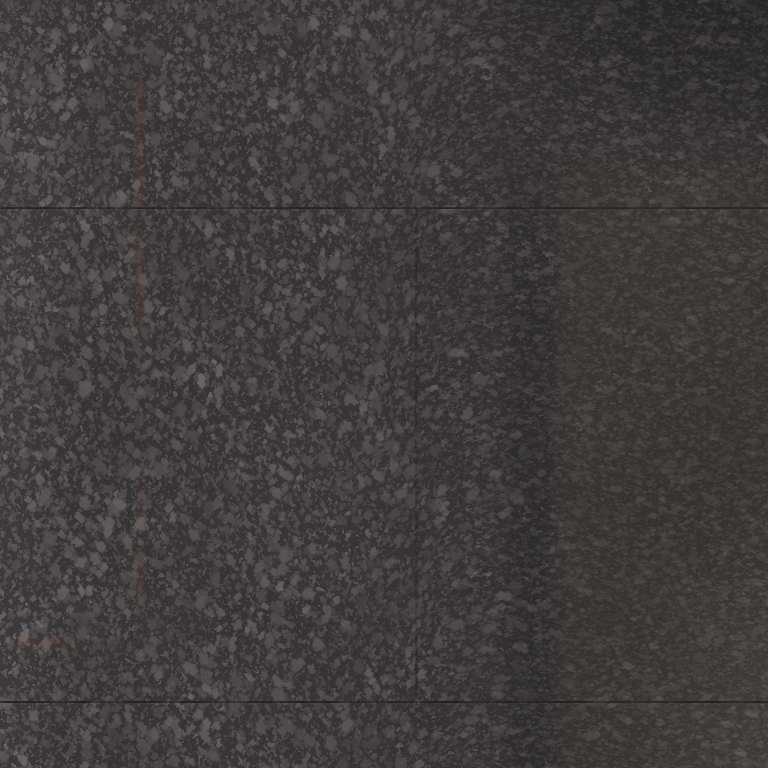
Reproduce this texture procedurally as a three.js fragment shader.

```glsl
varying vec2 vUv;

vec2 hash2(vec2 p) {
  vec3 q = fract(vec3(p.xyx) * vec3(0.1031, 0.1030, 0.0973));
  q += dot(q, q.yzx + 33.33);
  return fract((q.xx + q.yz) * q.zy);
}

float line(float d, float halfWidth, float blur) {
  return 1.0 - smoothstep(halfWidth, halfWidth + blur, abs(d));
}

float span(float x, float from, float to, float blur) {
  return smoothstep(from - blur, from + blur, x) * (1.0 - smoothstep(to - blur, to + blur, x));
}

// Slow patches from layered sines, about -1 to 1
float patches(vec2 p) {
  return (sin(p.x * 23.0 + 2.0 * sin(p.y * 17.0)) + sin(p.y * 29.0 + 2.0 * sin(p.x * 19.0 + 1.0))
    + sin(dot(p, vec2(47.0, 39.0)) + 1.5 * sin(p.y * 53.0))) / 3.0;
}

// One mineral chip per cell: steep on the left, flattened on the right
float chips(vec2 uv, float count, float seed) {
  vec2 p = uv * count;
  vec2 home = floor(p);
  float cover = 0.0;
  for (int j = -1; j <= 1; j++) {
    for (int i = -1; i <= 1; i++) {
      vec2 cell = home + vec2(float(i), float(j));
      vec2 place = hash2(cell + seed);
      vec2 kind = hash2(cell + seed + 71.7);
      vec2 d = p - cell - place;
      float flatness = smoothstep(0.42, 0.68, cell.x / count);
      float angle = mix(1.75 + (kind.x - 0.5) * 2.0, (kind.x - 0.5) * 0.7, flatness);
      float c = cos(angle);
      float s = sin(angle);
      d = vec2(c * d.x + s * d.y, c * d.y - s * d.x);
      float size = mix(0.2, 0.68, kind.y * kind.y);
      float slim = mix(0.45, 0.8, fract(kind.x * 7.0 + kind.y * 3.0));
      float r = length(d / vec2(size, size * slim * mix(1.0, 0.8, flatness)));
      float tone = mix(0.4, 1.0, fract(place.x * 5.0 + kind.y * 11.0));
      cover = max(cover, tone * (1.0 - smoothstep(0.6, 1.12, r)));
    }
  }
  return cover;
}

void main() {
  vec2 uv = vUv;

  // Ragged chip outlines
  vec2 warped = uv + 0.0011 * vec2(sin(uv.y * 610.0 + 3.0 * sin(uv.x * 240.0)),
    sin(uv.x * 570.0 + 3.0 * sin(uv.y * 270.0)));

  // Three sizes of chip, thinned and thickened in clusters
  float cluster = 0.85 + 0.25 * patches(uv);
  float chip = chips(warped, 54.0, 3.0) * cluster;
  chip = max(chip, 0.85 * chips(warped, 88.0, 19.0) * cluster);
  chip = max(chip, 0.62 * chips(warped, 145.0, 43.0));

  // Brown panel on the right, fading out towards the top
  float panel = smoothstep(0.712, 0.738, uv.x) * (1.0 - smoothstep(0.72, 0.88, uv.y));
  float rightSide = smoothstep(0.35, 0.68, uv.x);
  vec3 ground = mix(vec3(0.213, 0.205, 0.212), vec3(0.227, 0.216, 0.207), panel);
  vec3 flake = mix(vec3(0.425, 0.402, 0.402), vec3(0.365, 0.350, 0.337), panel);
  vec3 color = mix(ground, flake, chip * mix(0.88, 0.64, rightSide));

  // Fine grain, drawn out sideways on the right
  float grain = hash2(floor(uv * 512.0)).x - 0.5;
  float streak = chips(uv * vec2(0.45, 1.0), 170.0, 87.0) - 0.3;
  color += 0.014 * grain + 0.045 * streak * rightSide;

  // Uneven light
  color *= 1.0 + 0.10 * (1.0 - smoothstep(0.0, 0.12, uv.x));
  color *= 1.0 - 0.24 * smoothstep(0.45, 1.0, uv.x) * smoothstep(0.72, 1.0, uv.y);
  color *= 1.0 - 0.11 * span(uv.x, 0.66, 0.725, 0.02) * (1.0 - smoothstep(0.65, 0.85, uv.y));
  color *= 1.0 + 0.12 * smoothstep(0.75, 1.0, uv.x) * (1.0 - smoothstep(0.0, 0.4, uv.y));
  color *= 1.0 + 0.035 * patches(uv * 0.35 + 0.4);

  // Broken rust streaks
  float upright = span(uv.y, 0.57, 0.92, 0.025) + 0.8 * span(uv.y, 0.215, 0.375, 0.018);
  float rust = upright * line(uv.x - 0.181, 0.004, 0.006);
  rust += 0.7 * line(uv.y - 0.164, 0.004, 0.012) * (1.0 - smoothstep(0.10, 0.155, uv.x));
  rust *= 0.75 + 0.25 * sin(uv.y * 31.0 + uv.x * 43.0);
  color = mix(color, color * 0.7 + vec3(0.125, 0.075, 0.05), 0.62 * rust);

  // Joints: two across with a pale lower lip, one faint upright
  float joint = max(line(uv.y - 0.729, 0.0004, 0.0015), line(uv.y - 0.086, 0.0005, 0.0016));
  float lip = line(uv.y - 0.7265, 0.0003, 0.0014) + line(uv.y - 0.0835, 0.0003, 0.0014);
  float wear = 0.72 + 0.2 * sin(uv.x * 21.0 + 2.0 * sin(uv.x * 57.0));
  color += 0.025 * lip * wear;
  color = mix(color, vec3(0.125, 0.118, 0.12), joint * wear);
  color *= 1.0 - 0.16 * line(uv.x - 0.542, 0.0006, 0.002) * span(uv.y, 0.09, 0.73, 0.03);

  gl_FragColor = vec4(color, 1.0);
}
```
